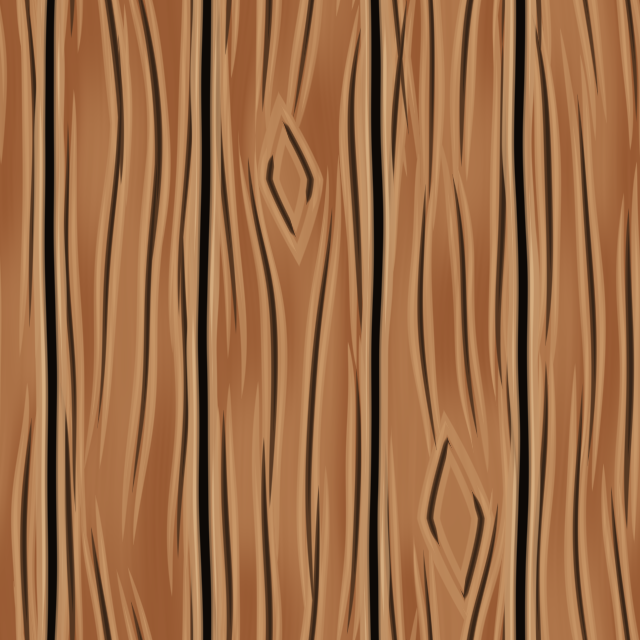
Reproduce this texture procedurally as a WebGL 1 fragment shader.

```glsl
precision highp float;
// Hand-painted wooden planks with dark seams, tan-edged grain strokes and two knots.
uniform vec2 u_resolution;

const float TAU = 6.2831853;

float hash(vec2 p) {
  return fract(sin(dot(p, vec2(127.1, 311.7))) * 43758.545);
}

// Value noise that repeats every "period" cells vertically.
float noise(vec2 p, float period) {
  vec2 i = floor(p), f = fract(p);
  f = f * f * (3.0 - 2.0 * f);
  float y0 = mod(i.y + 0.5, period) - 0.5, y1 = mod(i.y + 1.5, period) - 0.5;
  y0 = floor(y0 + 0.5);
  y1 = floor(y1 + 0.5);
  return mix(mix(hash(vec2(i.x, y0)), hash(vec2(i.x + 1.0, y0)), f.x),
             mix(hash(vec2(i.x, y1)), hash(vec2(i.x + 1.0, y1)), f.x), f.y);
}

float plankId(float i) {
  return floor(mod(i + 4.5, 4.0));
}

// Horizontal position of a seam at height y; four uneven planks per tile.
float seam(float i, float y) {
  float id = plankId(i);
  float offset = dot(vec4(0.0, -0.01, 0.007, -0.015),
                     1.0 - step(0.5, abs(vec4(0.0, 1.0, 2.0, 3.0) - id)));
  return 0.08 + 0.25 * i + offset
       + 0.003 * sin(TAU * y + id * 1.9) + 0.0012 * sin(TAU * 3.0 * y + id);
}

// Soft line; the taper runs from 0 at the tips to 1 at full width.
float stroke(float d, float width, float taper) {
  float soft = max(0.0014, 0.8 / min(u_resolution.x, u_resolution.y));
  float w = mix(-soft, width, taper);
  return 1.0 - smoothstep(w - soft, w + soft, abs(d));
}

float taperAt(float t) {
  return sqrt(max(0.0, 1.0 - t * t));
}

void main() {
  vec2 uv = gl_FragCoord.xy / u_resolution;

  // Find the plank under this point.
  float index = -1.0;
  for (int i = 0; i < 4; i++) {
    if (uv.x > seam(float(i), uv.y)) index = float(i);
  }
  float id = plankId(index);
  float left = seam(index, uv.y), right = seam(index + 1.0, uv.y);
  float size = right - left, x = uv.x - left;

  // Knots sit in the two middle planks and push the grain aside.
  float hasKnot = step(0.5, id) * step(id, 2.5);
  float lower = step(1.5, id);
  float knotX = size * mix(0.49, 0.55, lower);
  float dy = fract(uv.y - mix(0.72, 0.19, lower) + 0.5) - 0.5;
  float dx = x - knotX;
  float bulge = 0.72 * hasKnot * exp(-dx * dx / 0.0049 - dy * dy / 0.026);
  float u = knotX + dx * (1.0 - bulge);
  float stretch = 1.0 - bulge * (1.0 - 2.0 * dx * dx / 0.0049);
  u += 0.009 * sin(TAU * uv.y + id * 2.3) + 0.004 * sin(TAU * 2.0 * uv.y + id * 4.1);

  // Grain: two long bowed strokes in each of four lanes.
  float tan1 = 0.0, shine = 0.0, dark = 0.0, core = 0.0;
  for (int n = 0; n < 8; n++) {
    float k = float(n), lane = floor((k + 0.1) / 2.0);
    vec2 seed = vec2(k + 3.0, id * 7.0 + 5.0);
    float cy = 0.5 * mod(k, 2.0) + 0.3 * hash(seed) + 0.37 * lane;
    float t = (fract(uv.y - cy + 0.5) - 0.5) / (0.2 + 0.13 * hash(seed + 11.0));
    float curve = 0.034 * (hash(seed + 23.0) - 0.5) * t
                + 0.034 * (hash(seed + 37.0) - 0.5) * (t * t - 0.4);
    float d = (u - size * (lane + 0.5) / 4.0 - curve) / stretch;
    float width = 0.0038 + 0.0022 * hash(seed + 41.0);
    dark = max(dark, stroke(d, width, taperAt(t)));
    core = max(core, stroke(d - 0.001, width * 0.5, taperAt(t * 1.4 - 0.2)));
    for (int s = 0; s < 2; s++) {
      float side = float(s) * 2.0 - 1.0;
      float slip = 0.3 * (hash(seed + 53.0 + side) - 0.5);
      float rim = d - side * (0.0105 + 0.002 * sin(t * 5.0 + k));
      float taper = taperAt(t * 0.85 + slip);
      tan1 = max(tan1, stroke(rim, 0.0078, taper) * (0.72 + 0.28 * hash(seed + side)));
      shine = max(shine, stroke(rim - side * 0.001, 0.0032, taperAt(t - slip)));
    }
  }

  // Knot: a leaning pointed ring with a broken dark line.
  vec2 radius = mix(vec2(0.032, 0.092), vec2(0.04, 0.122), lower);
  vec2 q = vec2(dx + 0.12 * dy, dy) / radius;
  float ring = (abs(q.x) - 1.0 + pow(abs(q.y), 1.25)) * radius.x * 0.92;
  float inside = hasKnot * (1.0 - smoothstep(0.006, 0.012, ring));
  float broken = smoothstep(-0.75, 0.1, sin(atan(q.y, q.x) * 2.0 + 0.6 + lower * 2.2));
  float rims = max(stroke(ring - 0.011, 0.0075, 1.0), stroke(ring + 0.009, 0.0055, 1.0));
  dark = max(dark * (1.0 - inside), hasKnot * stroke(ring, 0.0048, broken));
  core = max(core * (1.0 - inside), hasKnot * stroke(ring, 0.002, broken));
  tan1 = max(tan1 * (1.0 - inside), hasKnot * rims * 0.85);
  shine = max(shine * (1.0 - inside), hasKnot * stroke(ring - 0.011, 0.003, broken));

  // Paint the wood, then its strokes, with faint brush streaks.
  float cloud = noise(vec2(u * 17.0 + id * 9.0, uv.y * 4.0), 4.0);
  float streak = noise(vec2(u * 230.0 + id * 50.0, uv.y * 7.0), 7.0);
  vec3 color = mix(vec3(0.60, 0.355, 0.20), vec3(0.685, 0.46, 0.29), smoothstep(0.2, 0.8, cloud));
  color = mix(color, vec3(0.68, 0.46, 0.29), 0.6 * inside) + 0.018 * (streak - 0.5);
  color = mix(color, vec3(0.75, 0.55, 0.37), tan1 * (0.75 + 0.25 * streak));
  color = mix(color, vec3(0.81, 0.62, 0.43), shine * (0.25 + 0.45 * streak));
  color = mix(color, vec3(0.32, 0.205, 0.12), dark * 0.93);
  color = mix(color, vec3(0.18, 0.12, 0.075), core * 0.75);

  // Pale worn lips, grey-brown shadow and black gap along each seam.
  float edge = min(x, right - uv.x), side = step(size * 0.5, x);
  float wear = noise(vec2(id * 5.0 + side * 2.0, uv.y * 9.0), 9.0);
  float lip = stroke(edge, 0.019 + 0.008 * wear, 1.0);
  color = mix(color, vec3(0.76, 0.575, 0.40), lip * (0.72 + 0.25 * streak));
  color = mix(color, vec3(0.86, 0.71, 0.53), stroke(edge - 0.0145, 0.003, wear) * 0.75);
  color = mix(color, vec3(0.50, 0.37, 0.25), stroke(edge, 0.0085 + 0.003 * wear, 1.0) * 0.8);
  color = mix(color, vec3(0.05, 0.035, 0.025), stroke(edge, 0.0055 + 0.0025 * wear, 1.0));

  gl_FragColor = vec4(color, 1.0);
}
```
